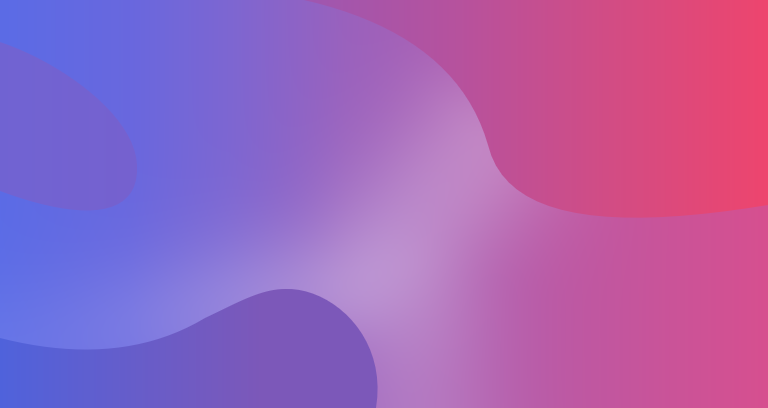
Give the GLSL for this background, as a Shadertoy shader.

```glsl
// Flowing blue-to-red backdrop: a horizontal colour ramp with a soft diagonal glow,
// overlaid by three flat waves. Each wave is a closed path of cubic curves, whose
// signed distance gives a smooth edge. All lengths are on a 192 x 102 grid.

const vec2 GRID = vec2(192.0, 102.0);
const int CURVE_STEPS = 20;

// A path under construction: x = nearest squared distance, y = side (-1 inside)
void addLine(inout vec2 path, vec2 p, vec2 a, vec2 b) {
    vec2 ab = b - a, ap = p - a;
    vec2 gap = ap - ab * clamp(dot(ap, ab) / max(dot(ab, ab), 1e-6), 0.0, 1.0);
    path.x = min(path.x, dot(gap, gap));
    bool spans = (a.y > p.y) != (b.y > p.y);
    if (spans && ap.x < ab.x * ap.y / ab.y) path.y = -path.y;
}

void addCurve(inout vec2 path, vec2 p, vec2 a, vec2 b, vec2 c, vec2 d) {
    vec2 last = a;
    for (int i = 1; i <= CURVE_STEPS; i++) {
        float t = float(i) / float(CURVE_STEPS), s = 1.0 - t;
        vec2 next = s*s*s*a + 3.0*s*s*t*b + 3.0*s*t*t*c + t*t*t*d;
        addLine(path, p, last, next);
        last = next;
    }
}

// Joins the end to the start through two corners off the canvas
void closePath(inout vec2 path, vec2 p, vec2 end, vec2 c1, vec2 c2, vec2 start) {
    addLine(path, p, end, c1);
    addLine(path, p, c1, c2);
    addLine(path, p, c2, start);
}

float coverage(vec2 path, float pixel) {
    return clamp(0.5 - path.y * sqrt(path.x) / pixel, 0.0, 1.0);
}

float upperRightWave(vec2 p, float pixel) {
    vec2 path = vec2(1e6, 1.0);
    vec2 start = vec2(76.0, 102.0), bend = vec2(122.0, 65.75), end = vec2(192.0, 50.75);
    addCurve(path, p, start, vec2(100.0, 96.5), vec2(116.5, 85.0), bend);
    addCurve(path, p, bend, vec2(126.5, 47.0), vec2(152.5, 44.25), end);
    closePath(path, p, end, vec2(210.0, 110.0), vec2(210.0, 111.0), start);
    return coverage(path, pixel);
}

float lowerWave(vec2 p, float pixel) {
    vec2 path = vec2(1e6, 1.0);
    vec2 start = vec2(0.0, 17.5), rise = vec2(51.25, 22.5);
    vec2 crest = vec2(71.25, 29.75), end = vec2(94.0, 0.0);
    addCurve(path, p, start, vec2(18.75, 12.75), vec2(36.25, 13.5), rise);
    addCurve(path, p, rise, vec2(58.75, 26.0), vec2(65.0, 29.75), crest);
    addCurve(path, p, crest, vec2(82.5, 30.25), vec2(97.0, 18.25), end);
    closePath(path, p, end, vec2(90.0, -9.0), vec2(-9.0, -9.0), start);
    return coverage(path, pixel);
}

float leftLobe(vec2 p, float pixel) {
    vec2 path = vec2(1e6, 1.0);
    vec2 start = vec2(0.0, 91.5), tip = vec2(34.25, 60.75), end = vec2(0.0, 54.25);
    addCurve(path, p, start, vec2(15.0, 86.5), vec2(33.75, 73.25), tip);
    addCurve(path, p, tip, vec2(35.0, 46.5), vec2(18.75, 47.25), end);
    closePath(path, p, end, vec2(-9.0, 54.0), vec2(-9.0, 91.0), start);
    return coverage(path, pixel);
}

// Gaussian falloff around a segment
float beam(vec2 p, vec2 a, vec2 b, float width) {
    vec2 ab = b - a, ap = p - a;
    vec2 gap = ap - ab * clamp(dot(ap, ab) / dot(ab, ab), 0.0, 1.0);
    return exp(-0.5 * dot(gap, gap) / (width * width));
}

// Three beams meeting near the centre, fading to the left and the bottom
float glow(vec2 p) {
    vec3 beams = vec3(beam(p, vec2(120.0, 64.5), vec2(90.0, 29.5), 15.0),
                      beam(p, vec2(90.0, 29.5), vec2(0.0, 9.5), 14.0),
                      beam(p, vec2(100.0, 34.5), vec2(105.0, -3.0), 15.0));
    float joined = pow(dot(beams * beams, beams * beams), 0.25);
    float fromLeft = mix(0.1, 0.28, smoothstep(0.0, 86.0, p.x));
    float fromBottom = mix(0.65, 1.0, smoothstep(0.0, 36.0, p.y));
    return joined * fromLeft * fromBottom;
}

// Moves a colour on to the next stop of a ramp
vec3 stop(vec3 col, vec3 next, float x, float from, float to) {
    return mix(col, next, clamp((x - from) / (to - from), 0.0, 1.0));
}

vec3 groundRamp(float x) {
    vec3 col = vec3(0.355, 0.42, 0.90);
    col = stop(col, vec3(0.41, 0.405, 0.87), x, 0.0, 0.17);
    col = stop(col, vec3(0.49, 0.40, 0.82), x, 0.17, 0.3);
    col = stop(col, vec3(0.60, 0.38, 0.74), x, 0.3, 0.45);
    col = stop(col, vec3(0.735, 0.345, 0.64), x, 0.45, 0.73);
    return stop(col, vec3(0.84, 0.31, 0.56), x, 0.73, 1.0);
}

vec3 redRamp(float x) {
    vec3 col = stop(vec3(0.62, 0.34, 0.69), vec3(0.715, 0.32, 0.615), x, 0.4, 0.6);
    col = stop(col, vec3(0.815, 0.30, 0.525), x, 0.6, 0.78);
    return stop(col, vec3(0.93, 0.27, 0.43), x, 0.78, 1.0);
}

void mainImage(out vec4 fragColor, in vec2 fragCoord) {
    vec2 uv = fragCoord / iResolution.xy;
    vec2 p = uv * GRID;
    float pixel = GRID.y / iResolution.y;

    // Ground and glow
    vec3 col = mix(groundRamp(uv.x), vec3(0.95, 0.95, 1.0), glow(p));

    // Waves on top
    vec3 lobe = stop(vec3(0.44, 0.39, 0.825), vec3(0.46, 0.38, 0.81), uv.x, 0.0, 0.18);
    vec3 violet = stop(vec3(0.31, 0.385, 0.86), vec3(0.486, 0.345, 0.725), uv.x, 0.0, 0.34);
    col = mix(col, lobe, leftLobe(p, pixel));
    col = mix(col, violet, lowerWave(p, pixel));
    col = mix(col, redRamp(uv.x), upperRightWave(p, pixel));
    fragColor = vec4(col, 1.0);
}
```
